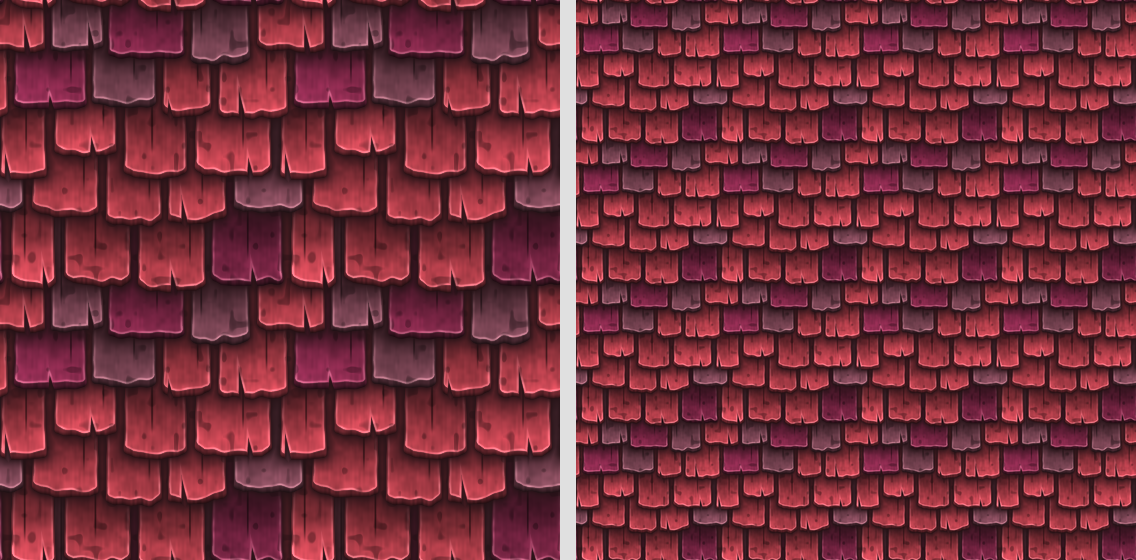
Left: one tile. Right: repeated 2 by 2.
Reproduce this texture procedurally as a WebGL 1 fragment shader.

```glsl
precision highp float;
uniform vec2 u_resolution;

const float REPEATS = 2.0;      // pattern repeats across and down
const float ROWS = 5.0;         // courses per repeat; one course is one unit
const float COLUMNS = 4.0;      // shingles per course in one repeat
const float STAGGER = 0.4;      // sideways shift per course, in shingles
const float SIDE_JITTER = 0.32;
const float DROP_JITTER = 0.42;
const float RIM = 0.11;         // visible thickness of the lower edge
const float ROUNDING = 0.05;
const float LINE = 0.026;       // width of the worn bright edge
const float SHADOW_REACH = 0.17;
const vec3 RED = vec3(0.70, 0.245, 0.29);
const vec3 PLUM = vec3(0.50, 0.15, 0.28);
const vec3 MAUVE = vec3(0.48, 0.27, 0.33);
const vec3 BROWN = vec3(0.52, 0.26, 0.27);
const vec3 SHADOW = vec3(0.14, 0.07, 0.085);
const vec3 EDGE_LIGHT = vec3(0.27, 0.21, 0.22);

struct Shingle {
  float body;    // distance to the outline
  float face;    // distance to the front face, above the rim
  vec2 local;    // x from the centre, y from the lower edge
  vec2 id;
};

float hash(vec2 p) {
  vec3 q = fract(p.xyx * 0.1031);
  q += dot(q, q.yzx + 33.33);
  return fract((q.x + q.y) * q.z);
}

float random(vec2 id, float salt) { return hash(id + salt * vec2(17.0, 29.0)); }

// Value noise that wraps once per repeat
float noise(vec2 p, vec2 frequency) {
  vec2 period = frequency * ROWS, cell = floor(p * frequency);
  vec2 f = smoothstep(0.0, 1.0, p * frequency - cell);
  vec2 a = mod(cell, period), b = mod(cell + 1.0, period);
  return mix(mix(hash(a), hash(vec2(b.x, a.y)), f.x),
             mix(hash(vec2(a.x, b.y)), hash(b), f.x), f.y);
}

vec2 wrapId(float column, float row) { return mod(vec2(column, row), vec2(COLUMNS, ROWS)); }

float rowShift(float row) { return fract(mod(row, ROWS) * STAGGER); }

float sideEdge(float column, float row) {
  float jitter = (random(wrapId(column, row), 1.0) - 0.5) * SIDE_JITTER;
  return (column + rowShift(row) + jitter) * ROWS / COLUMNS;
}

float roundedCorner(vec2 q) {
  q += ROUNDING;
  return min(max(q.x, q.y), 0.0) + length(max(q, 0.0)) - ROUNDING;
}

Shingle makeShingle(vec2 p, float column, float row) {
  vec2 id = wrapId(column, row);
  float left = sideEdge(column, row), right = sideEdge(column + 1.0, row);
  float halfWidth = 0.5 * (right - left) - 0.03 - 0.05 * random(id, 2.0);
  float x = p.x - 0.5 * (left + right);
  // Tilted, bowed and chipped lower edge
  float bottom = row + (random(id, 3.0) - 0.5) * DROP_JITTER;
  bottom += (random(id, 4.0) - 0.5) * 0.16 * x + 0.16 * random(id, 5.0) * x * x;
  bottom += 0.6 * random(id, 6.0) * max(abs(x) - halfWidth + 0.18, 0.0);
  bottom += 0.05 * (noise(vec2(p.x, row), vec2(6.0)) - 0.5);
  float v = p.y - bottom;
  float side = abs(x) - halfWidth + 0.02 * v + 0.02 * noise(p, vec2(5.0));
  float rim = RIM * (0.6 + 0.7 * noise(vec2(p.x, row), vec2(4.0)));
  // Split running up from the lower edge of some shingles
  float splitX = (random(id, 7.0) - 0.5) * 1.5 * halfWidth;
  float splitHeight = 0.2 + 0.25 * random(id, 8.0);
  float split = 0.055 * (1.0 - v / splitHeight) - abs(x - splitX + 0.12 * v);
  split = mix(-1.0, split, step(0.5, random(id, 9.0)));
  float body = max(roundedCorner(vec2(side, -v)), split);
  float face = max(roundedCorner(vec2(side + 0.025, rim - v)), split + 0.012);
  return Shingle(body, face, vec2(x, v), id);
}

vec3 tint(vec2 id) {
  float pick = random(id, 10.0);
  vec3 color = mix(mix(RED, BROWN, step(0.64, pick)), MAUVE, step(0.76, pick));
  return mix(color, PLUM, step(0.89, pick)) * (0.86 + 0.24 * random(id, 11.0));
}

vec3 shade(Shingle s, vec2 p, float pixel) {
  vec3 base = tint(s.id);
  float mottle = 0.6 * noise(p, vec2(4.0)) + 0.4 * noise(p, vec2(11.0));
  float grain = noise(p, vec2(26.0, 4.0));
  vec3 face = base * (0.76 + 0.36 * mottle + 0.12 * grain);
  face *= mix(1.08, 0.66, smoothstep(0.15, 1.1, s.local.y));
  // Pits and dry cracks
  face *= 1.0 - 0.3 * smoothstep(0.76, 0.9, noise(p, vec2(7.0, 5.0)));
  float crackX = (random(s.id, 12.0) - 0.5) * 0.8;
  float crack = 1.0 - smoothstep(0.0, 0.03, abs(s.local.x - crackX));
  face *= 1.0 - 0.55 * crack * smoothstep(0.4, 0.75, s.local.y);
  // Dark rim and worn bright edge
  vec3 rim = base * (0.36 + 0.22 * grain) * smoothstep(-0.06, 0.09, s.local.y);
  vec3 color = mix(face, rim + SHADOW * 0.3, smoothstep(-pixel, pixel, s.face));
  float line = 1.0 - smoothstep(0.0, LINE + pixel, abs(s.face + 0.5 * LINE));
  float wear = mix(1.0, 0.45, smoothstep(0.15, 0.5, s.local.y));
  wear *= 0.4 + 0.8 * noise(p, vec2(9.0));
  float glow = 0.25 * exp(-abs(s.face) / 0.07) * step(s.face, 0.0);
  return color + EDGE_LIGHT * wear * (line + glow);
}

void main() {
  vec2 p = gl_FragCoord.xy / u_resolution * REPEATS * ROWS;
  float pixel = 0.7 * REPEATS * ROWS / u_resolution.y;
  vec3 color = SHADOW;
  // Courses from back to front; each upper one overlaps the lower
  for (int j = -2; j <= 1; j++) {
    float row = floor(p.y) + float(j);
    float column = floor(p.x * COLUMNS / ROWS - rowShift(row));
    Shingle nearest = makeShingle(p, column, row);
    for (int i = 0; i < 2; i++) {
      Shingle other = makeShingle(p, column + float(i) * 2.0 - 1.0, row);
      if (other.body < nearest.body) nearest = other;
    }
    float shadow = 0.88 * exp(-max(nearest.body, 0.0) / SHADOW_REACH);
    float cover = 1.0 - smoothstep(-pixel, pixel, nearest.body);
    color = mix(mix(color, SHADOW, shadow), shade(nearest, p, pixel), cover);
  }
  gl_FragColor = vec4(color, 1.0);
}
```
